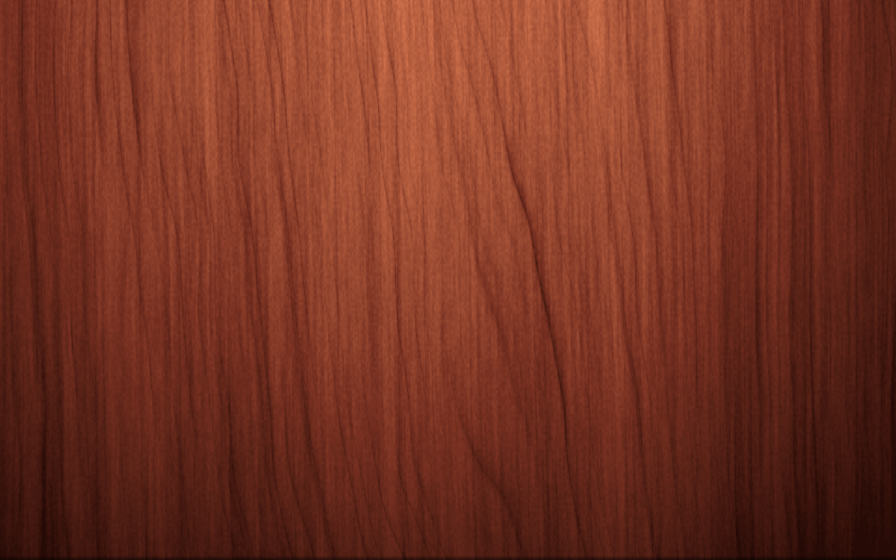
Give the GLSL for this texture, as a WebGL 2 fragment shader.

```glsl
#version 300 es
precision highp float;
// Polished reddish wood: thin leaning veins and fine upright fibres, lit from above.

uniform vec2 u_resolution;
out vec4 fragColor;

const float PI = 3.14159265;
const vec3 SHADOW_WOOD = vec3(0.15, 0.04, 0.022);
const vec3 MIDDLE_WOOD = vec3(0.47, 0.19, 0.13);
const vec3 BRIGHT_WOOD = vec3(0.78, 0.42, 0.28);

float hash(vec2 cell) {
  vec3 h = fract(vec3(cell.xyx) * 0.1031);
  h += dot(h, h.yzx + 33.33);
  return fract((h.x + h.y) * h.z);
}

float noise(vec2 p) {
  vec2 cell = floor(p);
  vec2 f = fract(p);
  f = f * f * (3.0 - 2.0 * f);
  float low = mix(hash(cell), hash(cell + vec2(1.0, 0.0)), f.x);
  float high = mix(hash(cell + vec2(0.0, 1.0)), hash(cell + vec2(1.0, 1.0)), f.x);
  return mix(low, high, f.y);
}

// Layered noise drawn out along the grain.
float streaks(vec2 p, vec2 scale) {
  float sum = 0.0;
  float weight = 0.5;
  for (int i = 0; i < 4; i++) {
    sum += weight * noise(p * scale + float(i) * 17.3);
    scale *= vec2(1.9, 1.4);
    weight *= 0.75;
  }
  return sum / 1.37;
}

// Sideways position across the grain: tilt, slow bends and central arches.
float grainPosition(vec2 p, float middle) {
  float arch = exp(-middle * middle * 9.0);
  float tilt = 0.19 * (1.0 - p.y) * sin(PI * (middle * 0.5 + 0.5));
  float bend = (noise(p * vec2(5.5, 1.5) + 5.7) - 0.5) * (0.06 + 0.12 * arch);
  float wobble = (noise(p * vec2(14.0, 7.0) + 31.0) - 0.5) * 0.017;
  return p.x - tilt + bend + wobble;
}

// Dark growth lines, crisp on one side and fading on the other.
float veins(float across, float along, float count, float seed) {
  float position = across * count;
  float id = floor(position);
  float offset = fract(position) - mix(0.15, 0.5, hash(vec2(id, seed)));
  float profile = offset > 0.0 ? exp(-offset * 8.0) : exp(offset * 24.0);
  float presence = smoothstep(0.2, 0.7, noise(vec2(id * 7.31 + seed, along * 2.0)));
  return profile * presence * mix(0.3, 1.0, hash(vec2(id, seed + 9.0)));
}

// Glow at the top centre that falls off to the sides and the bottom.
float lighting(vec2 uv, float middle) {
  float column = 0.19 + 1.05 * uv.y - 0.39 * uv.y * uv.y;
  float sides = middle * middle * (0.2 + 0.28 * uv.y);
  return column - sides - 0.09 * smoothstep(0.3, 1.0, middle);
}

vec3 woodColor(float tone) {
  vec3 lower = mix(SHADOW_WOOD, MIDDLE_WOOD, clamp(tone * 2.0, 0.0, 1.0));
  return mix(lower, BRIGHT_WOOD, clamp(tone * 2.0 - 1.0, 0.0, 1.1));
}

void main() {
  vec2 uv = gl_FragCoord.xy / u_resolution;
  vec2 p = gl_FragCoord.xy / u_resolution.y;
  float middle = uv.x * 2.0 - 1.0;
  float light = lighting(uv, middle);
  float across = grainPosition(p, middle);
  vec2 upright = vec2(mix(p.x, across, 0.12), p.y);

  // Bands and veins, from wide to narrow
  float bands = noise(vec2(p.x * 24.0 + 3.0, p.y * 0.6)) - 0.5;
  float grain = streaks(upright, vec2(36.0, 0.8)) - 0.5;
  float lines = 0.31 * veins(across, p.y, 14.0, 2.0)
              + 0.22 * veins(across + 0.013, p.y, 33.0, 6.0)
              + 0.13 * veins(upright.x, p.y, 63.0, 4.0);

  // Straight fibres, short pores and a fine speckle
  float fibres = noise(upright * vec2(150.0, 2.0)) - 0.5;
  float pores = noise(upright * vec2(290.0, 18.0) + 11.0) - 0.5;
  float speckle = noise(p * vec2(300.0, 190.0) + 23.0) - 0.5;

  float contrast = 0.47 + 0.63 * clamp(light, 0.0, 1.0);
  float detail = 0.13 * bands + 0.26 * grain + 0.14 * fibres
               + 0.12 * pores + 0.12 * speckle - lines;
  float tone = light + 0.07 + detail * contrast;

  vec3 color = woodColor(tone);
  color *= mix(0.55, 1.0, smoothstep(0.0, 0.009, uv.y));
  fragColor = vec4(color, 1.0);
}
```
